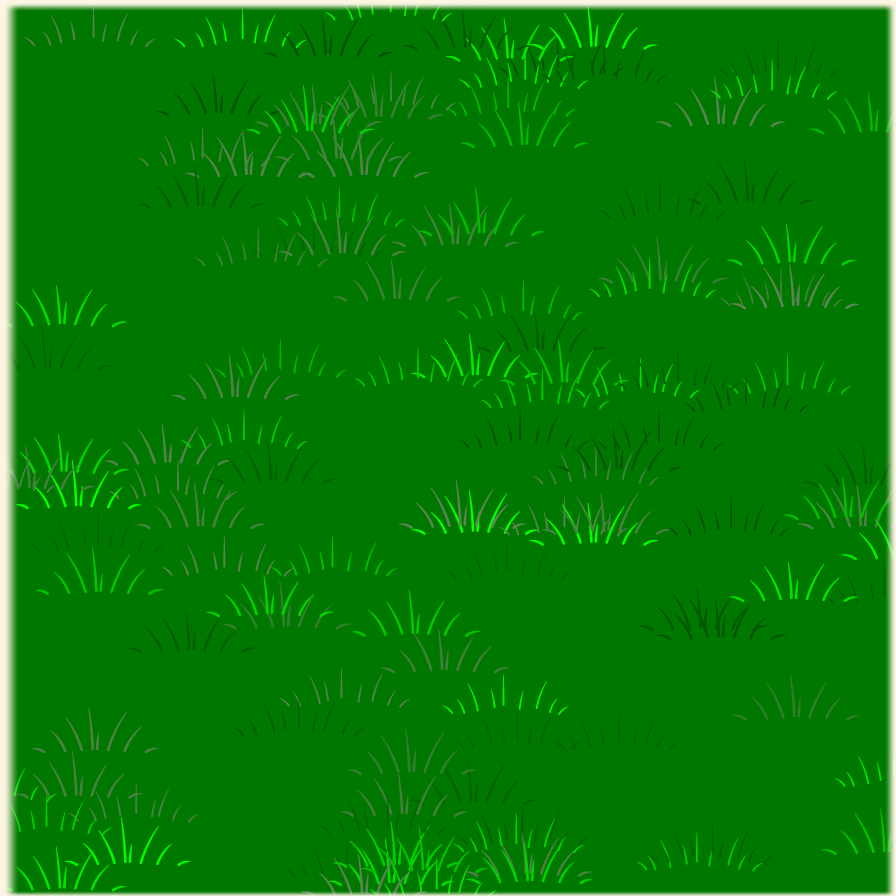
This texture is drawn by a Shadertoy shader. Its source:

```glsl
// A flat green lawn scattered with small tufts of grass, framed by a soft cream edge.
// Two tuft shapes, a fan and a loose row, are stamped at hashed places in several tints;
// every blade is a bent, tapering segment drawn as a distance function.

const vec3 LAWN = vec3(0.0, 0.47, 0.0);

float hash(float n) {
    return fract(sin(n * 12.9898 + 4.137) * 43758.5453);
}

// Coverage of one blade growing from root along reach, bowed sideways by bend
float blade(vec2 p, vec2 root, vec2 reach, float bend, float thickness, float pixel) {
    vec2 q = p - root;
    float h = clamp(dot(q, reach) / dot(reach, reach), 0.0, 1.0);
    vec2 side = vec2(-reach.y, reach.x);
    float d = length(q - reach * h - side * bend * 4.0 * h * (1.0 - h));
    float halfWidth = thickness * mix(1.0, 0.3, h * h);
    return clamp(0.5 + (halfWidth - d) / pixel, 0.0, 1.0);
}

// Dense tuft: upright in the middle, nearly flat at both ends
float fanTuft(vec2 p, float seed, float pixel) {
    float cover = 0.0;
    for (int i = 0; i < 8; i++) {
        float t = (float(i) - 3.5) / 3.5;
        float a = abs(t);
        float vary = hash(seed + float(i) * 3.7) - 0.5;
        vec2 root = vec2(sign(t) * 0.057 * pow(a, 1.6), 0.002 - 0.004 * a);
        vec2 reach = vec2(sign(t) * 0.021 * smoothstep(0.0, 0.5, a) * (1.0 - 0.35 * t * t),
                          0.004 + 0.042 * (1.0 - t * t));
        reach *= (i == 4 ? 0.45 : 1.0) * (1.0 + 0.25 * vary);
        cover = max(cover, blade(p, root, reach, 0.09 * t, 0.0015, pixel));
    }
    return cover;
}

// Sparse row: thin blades, tall and short in turn
float rowTuft(vec2 p, float seed, float pixel) {
    float cover = 0.0;
    for (int i = 0; i < 9; i++) {
        float t = (float(i) - 4.0) / 4.0;
        float arch = 1.0 - t * t;
        float vary = hash(seed + float(i) * 5.3) - 0.5;
        float tall = i % 2 == 0 ? 1.0 : 0.6;
        vec2 root = vec2(0.061 * t + 0.008 * vary, 0.006 * arch - 0.006 * hash(float(i)));
        vec2 reach = vec2(0.02 * t * (0.5 + 0.8 * arch), 0.008 + 0.025 * sqrt(arch)) * tall;
        cover = max(cover, blade(p, root, reach, 0.08 * t, 0.0011, pixel));
    }
    return cover;
}

// Bright, greyish or dark grass, faded towards the lawn by a random strength
vec3 tuftColor(float seed) {
    float kind = hash(seed + 0.31);
    vec3 tint = kind < 0.47 ? vec3(0.02, 1.0, 0.0)
              : kind < 0.72 ? vec3(0.38, 0.52, 0.34)
              : vec3(0.0, 0.32, 0.0);
    return mix(LAWN, tint, mix(0.45, 1.0, hash(seed + 0.73)));
}

void mainImage(out vec4 fragColor, in vec2 fragCoord) {
    vec2 uv = fragCoord / iResolution.xy;
    float pixel = 1.0 / iResolution.y;
    vec3 color = LAWN;

    // Scattered tufts, skipping those too far away to touch this point
    for (int i = 0; i < 125; i++) {
        float seed = float(i) * 1.618 + 7.0;
        vec2 center = mix(vec2(-0.02), vec2(1.02), vec2(hash(seed), hash(seed + 41.7)));
        vec2 p = uv - center;
        if (abs(p.x) > 0.09 || p.y < -0.015 || p.y > 0.065) continue;
        float cover = hash(seed + 0.57) < 0.55 ? fanTuft(p, seed, pixel) : rowTuft(p, seed, pixel);
        color = mix(color, tuftColor(seed), cover);
    }

    // Blurred cream frame, widest on the left
    float inside = smoothstep(0.004, 0.022, uv.x) * smoothstep(0.0, 0.013, 1.0 - uv.x)
                 * smoothstep(-0.001, 0.006, uv.y) * smoothstep(0.003, 0.013, 1.0 - uv.y);
    color = mix(vec3(0.99, 0.96, 0.89), color, inside);

    fragColor = vec4(color, 1.0);
}
```
